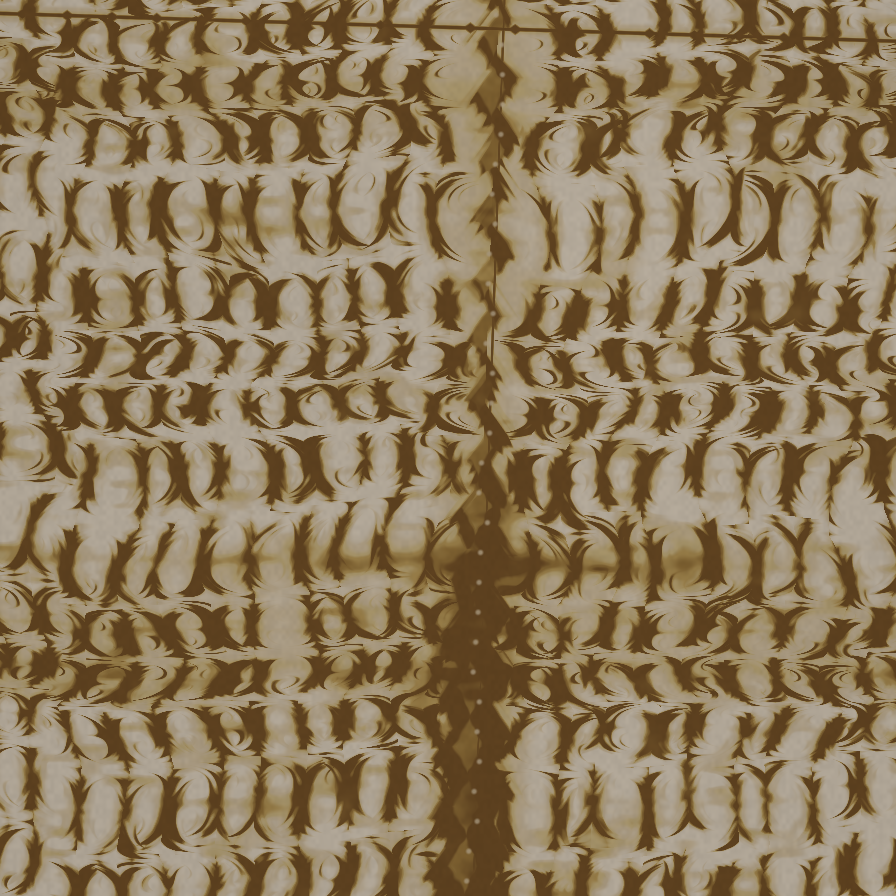
A three.js fragment shader for this texture:

```glsl
varying vec2 vUv;

#define COLUMNS 20.0
#define ROWS 13.5
#define WIDTH 0.135
#define THORN 0.5
#define HALO 0.52
#define CLOTH vec3(0.69, 0.65, 0.59)
#define PALE vec3(0.65, 0.59, 0.49)
#define STRAW vec3(0.63, 0.56, 0.40)
#define OCHRE vec3(0.57, 0.47, 0.27)
#define BROWN vec3(0.47, 0.36, 0.18)
#define DARK vec3(0.36, 0.25, 0.12)

const float PI = 3.14159;

float hash(vec2 p) {
  return fract(sin(dot(p, vec2(127.1, 311.7))) * 43758.5453);
}

float noise(vec2 p) {
  vec2 i = floor(p), f = fract(p);
  f = f * f * (3.0 - 2.0 * f);
  return mix(mix(hash(i), hash(i + vec2(1.0, 0.0)), f.x),
             mix(hash(i + vec2(0.0, 1.0)), hash(i + 1.0), f.x), f.y);
}

float bell(float x, float width) {
  return exp(-x * x / (width * width));
}

// Sideways shift of a stroke end, mostly shared along its row
float nodeShift(float column, float row) {
  return 0.7 * (hash(vec2(row, 91.0)) - 0.5) + 0.5 * (hash(vec2(column, row)) - 0.5);
}

// Signed distance, in column widths, to one chain of thorny strokes
float strokeChain(float x, float column, float r, float crowd) {
  r += 0.4 * (hash(vec2(column, 3.0)) - 0.5);
  float row = floor(r), f = r - row;
  float bow = 0.6 * (hash(vec2(row, 57.0)) - 0.5);
  float dx = x - mix(nodeShift(column, row), nodeShift(column, row + 1.0), f) - bow * sin(PI * f);
  // Strokes part at their ends, and some split into a fork
  float tip = min(f, 1.0 - f);
  float gap = (0.05 + 0.3 * hash(vec2(column, floor(r + 0.5) + 70.0))) * smoothstep(0.2, 0.0, tip);
  float half1 = step(0.5, f);
  float forked = step(0.62, hash(vec2(column + 0.5 * half1, row + 40.0)));
  float reach = abs(abs(dx) - 0.38 * forked * smoothstep(0.36, 0.0, tip));
  float width = WIDTH * (0.45 + 0.95 * hash(vec2(column, row + 17.0)) + 0.35 * crowd);
  width *= sqrt(max(sin(PI * f), 0.0));
  // Thorns fan out toward both ends
  float slant = abs(dx) * 10.0 * sin(2.0 * PI * f);
  float lane = column * 7.3 + sign(dx) * 2.7;
  float thorn = noise(vec2(lane, r * 12.0 + slant));
  float barb = noise(vec2(lane + 31.0, r * 25.0 + 1.6 * slant));
  thorn = thorn * thorn * thorn * (0.4 + abs(f - 0.5) + 0.4 * crowd) + 0.2 * barb * barb;
  return reach - width - THORN * thorn + gap + 0.06;
}

vec3 dyeColor(float t) {
  vec3 c = mix(CLOTH, PALE, smoothstep(0.04, 0.22, t));
  c = mix(c, STRAW, smoothstep(0.22, 0.4, t));
  c = mix(c, OCHRE, smoothstep(0.4, 0.56, t));
  c = mix(c, BROWN, smoothstep(0.56, 0.76, t));
  return mix(c, DARK, smoothstep(0.76, 0.95, t));
}

void main() {
  vec2 uv = vUv;
  // The fold leans slightly; both sides mirror each other
  float fold = uv.x - mix(0.522, 0.557, uv.y);
  float side = fold < 0.0 ? -1.0 : 1.0;
  float x = abs(fold) * COLUMNS;
  float crowd = 0.5 + 0.5 * cos(19.0 * uv.y - 4.75);
  float r = uv.y * ROWS + 0.25 * sin(19.0 * uv.y - 4.75) + 0.5 * noise(vec2(uv.x * 6.0, uv.y * 3.0));
  float cloud = noise(uv * vec2(26.0, 34.0));
  float streak = noise(uv * vec2(30.0, 85.0) + 9.0);
  float fine = noise(uv * vec2(95.0, 110.0));

  // Wavy stroke columns
  float d = 1.0;
  for (int i = -2; i <= 2; i++) {
    float k = floor(x + 0.5) + float(i);
    if (k > 0.5) d = min(d, strokeChain(x - k, k * side, r, crowd));
  }
  d += 0.09 * (fine - 0.5);

  // Broken dark column along the fold, with paler diamonds inside
  float low = smoothstep(0.6, 0.15, uv.y);
  float across = fold * COLUMNS + 0.12 * (fine - 0.5);
  float zig = abs(fract(uv.y * 15.0 + 0.3 * side) - 0.5) * 2.0;
  float rough = noise(vec2(side * 5.0, uv.y * 130.0 + x * 9.0));
  float foldWidth = 0.12 + 0.42 * zig + 0.25 * rough * rough + 0.3 * low;
  foldWidth -= 0.35 * noise(vec2(side * 3.0, uv.y * 22.0)) * (1.0 - low);
  d = min(d, x - foldWidth);
  float core = (1.0 - smoothstep(-0.09, 0.07, d)) * min(0.8 + 0.45 * cloud, 1.0);
  float cell = uv.y * 15.0;
  float diamond = 0.36 * (1.0 - 2.0 * abs(fract(cell) - 0.5)) - abs(across + 0.1);
  core *= 1.0 - (0.3 + 0.5 * hash(vec2(floor(cell), 8.0))) * smoothstep(-0.03, 0.1, diamond);

  // Bled halo and cloudy stains
  float halo = HALO * exp(-max(d, 0.0) * 8.5) * (0.5 + 0.5 * cloud + 0.4 * fine);
  float bleedY = uv.y + 0.02 * (cloud - 0.5);
  float stain = 0.75 * bell(bleedY - 0.37, 0.022) * bell(fold, 0.28);
  stain += 0.38 * bell(bleedY - 0.25, 0.028) + 0.3 * bell(bleedY - 0.895, 0.03);
  stain += 0.2 * bell(bleedY - 0.31, 0.03) + (0.3 + 0.2 * low) * bell(fold, 0.05);
  stain *= 0.3 + 0.6 * cloud + 0.5 * streak;
  stain += 0.4 * smoothstep(0.55, 0.95, 0.5 * streak + 0.5 * noise(uv * 16.0 + 4.0));
  stain += 0.22 * bell(fract(r) - 0.5, 0.05) * streak * cloud;
  float dye = 1.0 - (1.0 - core) * (1.0 - halo) * (1.0 - clamp(stain, 0.0, 0.9));

  // Stitched seam near the top, beaded at each column
  float seam = abs(uv.y - 0.985 + 0.031 * uv.x);
  float bead = abs(fract(uv.x * COLUMNS) - 0.5) / COLUMNS;
  float seamInk = 1.0 - smoothstep(0.001, 0.004, seam);
  seamInk = max(seamInk, 1.0 - smoothstep(0.004, 0.009, seam + bead * 0.7));
  dye = max(dye, max(seamInk * 0.95, 0.4 * bell(seam, 0.009)));

  // Thread line and pale stitch holes on the fold
  dye = max(dye, 0.9 * (1.0 - smoothstep(0.0008, 0.0026, abs(fold - 0.006))));
  float stitch = uv.y * 30.0;
  float holeX = fold - 0.012 * (hash(vec2(floor(stitch), 2.0)) - 0.3);
  float hole = 1.0 - smoothstep(0.001, 0.0045, length(vec2(holeX, (fract(stitch) - 0.5) / 30.0)));

  vec3 color = mix(dyeColor(dye), PALE, hole * 0.8);
  // Faint weave and uneven light
  color *= 0.975 + 0.05 * noise(uv * vec2(240.0, 180.0));
  color *= 0.98 + 0.04 * noise(uv * 3.0);
  gl_FragColor = vec4(color, 1.0);
}
```
